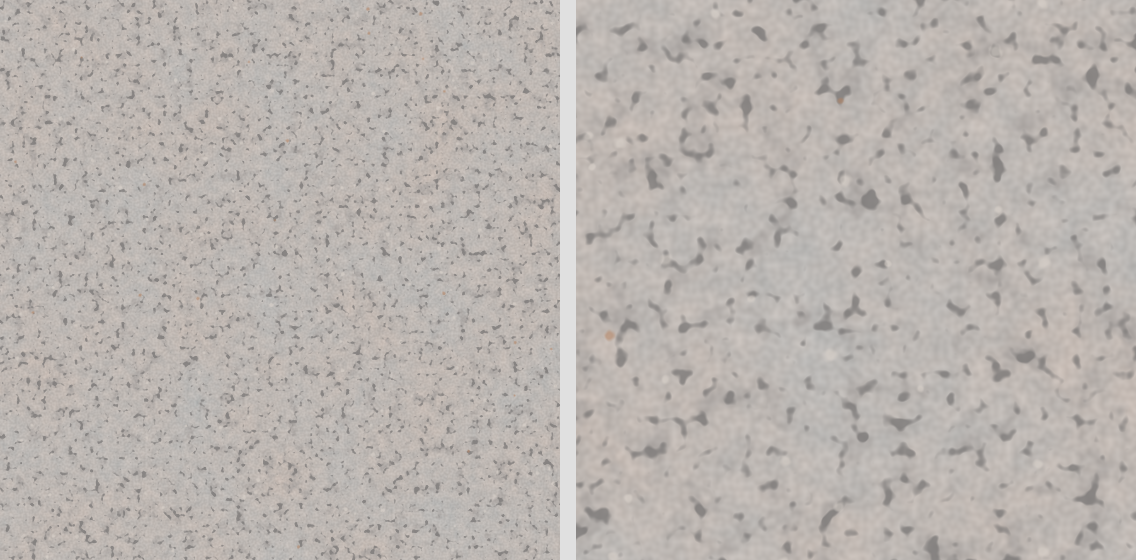
Left, the full canvas; right, a detail of the centre.
This texture is drawn by a WebGL 2 fragment shader. Its source:

```glsl
#version 300 es
precision highp float;
// Fine pale granite: a warm grey ground with soft mottling and crystal grain,
// grey mineral clouds that gather small dark specks, and rare rust and pale
// flecks. Built from layered gradient noise and a jittered grid of dots.

uniform vec2 u_resolution;
out vec4 fragColor;

const vec3 GROUND = vec3(0.748, 0.724, 0.706);
const vec3 CLOUD_GREY = vec3(0.655, 0.635, 0.624);
const vec3 SPECK_DARK = vec3(0.465, 0.455, 0.452);
const vec3 RUST = vec3(0.70, 0.52, 0.40);
const vec3 PALE = vec3(0.86, 0.83, 0.80);
const vec3 WARM_SHIFT = vec3(0.020, -0.002, -0.014);

// Integer hash of a lattice cell, two values in 0..1
vec2 hash2(vec2 cell, float seed) {
    uvec3 v = uvec3(ivec3(vec3(cell, seed)));
    v = v * 1664525u + 1013904223u;
    v.x += v.y * v.z;
    v.y += v.z * v.x;
    v.z += v.x * v.y;
    v ^= v >> 16u;
    v.x += v.y * v.z;
    v.y += v.z * v.x;
    return vec2(v.xy >> 8u) / 16777216.0;
}

// Slope contribution of one lattice corner
float cornerSlope(vec2 cell, vec2 offset, float seed) {
    float angle = 6.28319 * hash2(cell, seed).x;
    return dot(vec2(cos(angle), sin(angle)), offset);
}

// Gradient noise, roughly -0.7..0.7
float gradientNoise(vec2 p, float seed) {
    vec2 cell = floor(p);
    vec2 f = p - cell;
    vec2 blend = f * f * f * (f * (f * 6.0 - 15.0) + 10.0);
    vec2 e = vec2(1.0, 0.0);
    float low = mix(cornerSlope(cell, f, seed),
                    cornerSlope(cell + e.xy, f - e.xy, seed), blend.x);
    float high = mix(cornerSlope(cell + e.yx, f - e.yx, seed),
                     cornerSlope(cell + e.xx, f - e.xx, seed), blend.x);
    return mix(low, high, blend.y);
}

// Sum of octaves with halving strength
float layeredNoise(vec2 p, float seed, int octaves) {
    float sum = 0.0;
    float strength = 1.0;
    for (int i = 0; i < octaves; i++) {
        sum += strength * gradientNoise(p, seed + float(i));
        p = mat2(1.6, 1.2, -1.2, 1.6) * p;
        strength *= 0.5;
    }
    return sum;
}

// Sparse dots, at most one in each grid cell
float flecks(vec2 uv, float cells, float radius, float chance, float seed, float pixel) {
    vec2 p = uv * cells;
    vec2 cell = floor(p);
    vec2 center = cell + 0.2 + 0.6 * hash2(cell, seed);
    vec2 pick = hash2(cell, seed + 1.0);
    float size = radius * cells * mix(0.6, 1.2, pick.y);
    float wobble = 0.4 * size * gradientNoise(uv * 260.0, seed + 2.0);
    float edge = max(pixel * cells, 0.5 * size);
    float dist = length(p - center) + wobble;
    return step(pick.x, chance) * (1.0 - smoothstep(size - edge, size + edge, dist));
}

void main() {
    float side = min(u_resolution.x, u_resolution.y);
    vec2 uv = gl_FragCoord.xy / side;
    float pixel = 1.0 / side;

    // Ground with slow drift in warmth, mottling and fine grain
    float drift = layeredNoise(uv * 7.0, 10.0, 3);
    float mottle = layeredNoise(uv * 55.0, 20.0, 2);
    float grain = gradientNoise(uv * 231.0, 30.0);
    vec3 color = GROUND + WARM_SHIFT * (drift + 0.6 * mottle);
    color += 0.035 * mottle + 0.055 * grain;

    // Grey clouds, slightly denser in some regions
    float cloud = 0.7 * layeredNoise(uv * 43.0, 40.0, 3) + 0.08 * drift;
    color = mix(color, CLOUD_GREY + 0.05 * grain, 0.75 * smoothstep(0.0, 0.48, cloud));

    // Dark specks gathered inside the clouds
    float speck = gradientNoise(uv * 107.0, 50.0) + 0.3 * gradientNoise(uv * 197.0, 60.0);
    float speckMask = smoothstep(0.22, 0.56, speck + 0.65 * cloud);
    color = mix(color, SPECK_DARK, 0.72 * speckMask);

    // Rare coloured flecks
    color = mix(color, PALE, 0.55 * flecks(uv, 40.0, 0.0030, 0.10, 70.0, pixel));
    color = mix(color, RUST, 0.60 * flecks(uv, 22.0, 0.0026, 0.035, 80.0, pixel));

    fragColor = vec4(clamp(color, 0.0, 1.0), 1.0);
}
```
